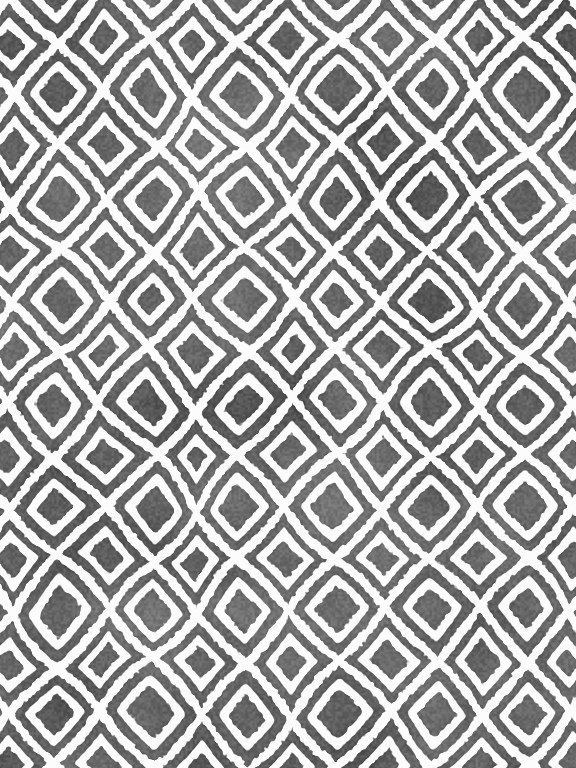
Give the GLSL for this pattern, as a Shadertoy shader.

```glsl
// Hand-drawn diamond trellis on a woven grey ground, one ring in every cell.
// Two families of diagonals bulge in a checkerboard of full and pinched cells;
// each ring follows the distance to its cell's sides, and noise frays the pile.

const float PI = 3.14159;
const vec2 REPEATS = vec2(6.14, 7.43);      // diamonds across and down
const vec2 LATTICE_SHIFT = vec2(0.107, 0.41);
const float LINE_HALF_WIDTH = 0.062;
const float RING_OUTER = 0.182;             // distances inward from the cell side
const float RING_INNER = 0.296;
const float WANDER = 0.20;
const float BULGE = 0.04;
const vec3 CREAM = vec3(0.99);
const vec3 CHARCOAL = vec3(0.372);

float hash(vec2 p) {
    vec3 q = fract(p.xyx * 0.1031);
    q += dot(q, q.yzx + 33.33);
    return fract((q.x + q.y) * q.z);
}

float valueNoise(vec2 p) {
    vec2 cell = floor(p);
    vec2 f = fract(p);
    f = f * f * (3.0 - 2.0 * f);
    float low = mix(hash(cell), hash(cell + vec2(1, 0)), f.x);
    float high = mix(hash(cell + vec2(0, 1)), hash(cell + vec2(1, 1)), f.x);
    return mix(low, high, f.y);
}

float cloudNoise(vec2 p) {
    float sum = 0.0;
    float weight = 0.5;
    for (int octave = 0; octave < 4; octave++) {
        sum += weight * valueNoise(p);
        p = p * 2.1 + 7.3;
        weight *= 0.5;
    }
    return sum / 0.9375;
}

float smoothMin(float a, float b, float k) {
    float h = max(k - abs(a - b), 0.0) / k;
    return min(a, b) - 0.25 * h * h * k;
}

// Position of one diagonal: crossings stay near the lattice, sides bow between them
float linePosition(float index, float along, float seed) {
    float phase = hash(vec2(index + 40.0, seed));
    float sway = valueNoise(vec2(along * 0.8 + phase * 5.0, index * 3.0 + seed));
    float bow = BULGE * cos(PI * index) * cos(PI * along);
    return index - 0.5 + WANDER * (sway - 0.5) + bow;
}

// Strip between two diagonals: index, distance to the low side, to the high side
vec3 findStrip(float across, float along, float seed) {
    float index = floor(across + 0.5);
    index += step(linePosition(index + 1.0, along, seed), across)
           - step(across, linePosition(index, along, seed));
    float low = linePosition(index, along, seed);
    float high = linePosition(index + 1.0, along, seed);
    return vec3(index, across - low, high - across);
}

// Side distance, partly normalised so narrow strips keep an open ring
float ringDistance(vec3 strip) {
    float width = strip.y + strip.z;
    return smoothMin(strip.y, strip.z, 0.04) / mix(1.0, width, 0.5);
}

float coverage(float signedDistance, float pixel) {
    return 1.0 - smoothstep(-pixel, pixel, signedDistance);
}

// Mottled pile: broad fading, smudges, fine grain, and shadow beside raised yarn
vec3 groundColour(vec2 q, float edgeDistance) {
    float fading = valueNoise(q * 3.0 + 21.0) - 0.5;
    float smudge = cloudNoise(q * 8.0) - 0.5;
    float grain = valueNoise(q * 250.0) - 0.5;
    float shade = 1.03 + 0.22 * fading + 0.55 * smudge + 0.30 * grain;
    shade -= 0.08 * (1.0 - smoothstep(0.0, 0.06, edgeDistance));
    return CHARCOAL * shade;
}

void mainImage(out vec4 fragColor, in vec2 fragCoord) {
    vec2 uv = fragCoord / iResolution.xy;
    vec2 q = fragCoord / iResolution.x;
    float pixel = 1.05 * REPEATS.y / iResolution.y;

    // Diagonal lattice coordinates: every integer pair is a diamond centre
    vec2 grid = vec2(uv.x, 1.0 - uv.y) * REPEATS - LATTICE_SHIFT;
    vec3 rising = findStrip(grid.x + grid.y, grid.x - grid.y, 11.0);
    vec3 falling = findStrip(grid.x - grid.y, grid.x + grid.y, 57.0);

    // Frayed edge plus a slower unsteadiness of the hand
    float fray = 0.040 * (valueNoise(q * 170.0) - 0.5)
               + 0.024 * (valueNoise(q * 45.0 + 9.0) - 0.5);

    // Trellis lines
    float side = min(min(rising.y, rising.z), min(falling.y, falling.z));
    float trellis = side - LINE_HALF_WIDTH + fray;

    // Ring, its size varied from cell to cell
    float sizeShift = 0.04 * (hash(vec2(rising.x, falling.x) + 70.0) - 0.5);
    float inward = smoothMin(ringDistance(rising), ringDistance(falling), 0.05);
    float ringCentre = 0.5 * (RING_OUTER + RING_INNER) + sizeShift;
    float ringHalf = 0.5 * (RING_INNER - RING_OUTER);
    float ring = abs(inward + fray * 0.3 - ringCentre) - ringHalf + fray * 0.6;

    float yarn = min(trellis, ring);
    vec3 colour = mix(groundColour(q, yarn), CREAM, coverage(yarn, pixel));
    fragColor = vec4(colour, 1.0);
}
```
